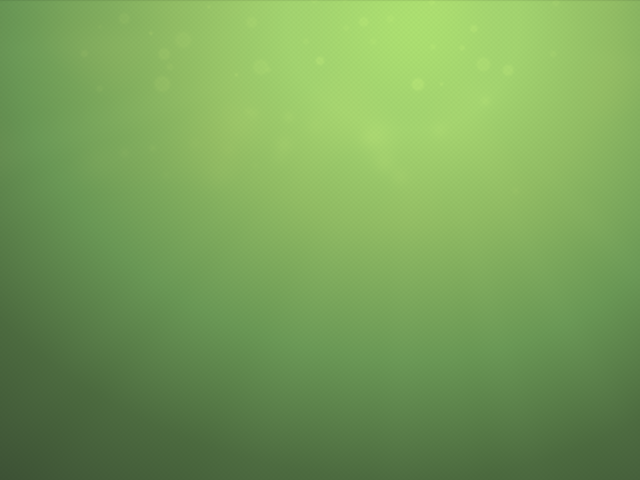
Give the GLSL for this background, as a Shadertoy shader.

```glsl
vec2 hash2(vec2 p) {
    p = vec2(dot(p, vec2(127.1, 311.7)), dot(p, vec2(269.5, 183.3)));
    return fract(sin(p) * 43758.5453);
}

float gradientNoise(vec2 p) {
    vec2 cell = floor(p), f = fract(p);
    vec2 u = f * f * f * (f * (f * 6.0 - 15.0) + 10.0);
    vec2 e = vec2(0.0, 1.0);
    float a = dot(hash2(cell) * 2.0 - 1.0, f);
    float b = dot(hash2(cell + e.yx) * 2.0 - 1.0, f - e.yx);
    float c = dot(hash2(cell + e.xy) * 2.0 - 1.0, f - e.xy);
    float d = dot(hash2(cell + e.yy) * 2.0 - 1.0, f - e.yy);
    return mix(mix(a, b, u.x), mix(c, d, u.x), u.y);
}

// Radial ramp from the lamp outwards
vec3 lampRamp(float r) {
    vec3 color = mix(vec3(0.67, 0.87, 0.44), vec3(0.635, 0.825, 0.435), smoothstep(0.0, 0.22, r));
    color = mix(color, vec3(0.565, 0.735, 0.39), clamp((r - 0.22) / 0.20, 0.0, 1.0));
    color = mix(color, vec3(0.415, 0.595, 0.335), clamp((r - 0.42) / 0.28, 0.0, 1.0));
    color = mix(color, vec3(0.30, 0.42, 0.25), clamp((r - 0.70) / 0.25, 0.0, 1.0));
    return mix(color, vec3(0.24, 0.32, 0.21), clamp((r - 0.95) / 0.25, 0.0, 1.0));
}

// Small discs and broad soft spots, denser towards the top
float floatingLights(vec2 p, float aspect, float pixel) {
    float light = 0.0;
    for (int i = 0; i < 56; i++) {
        vec2 place = hash2(vec2(float(i), 3.7));
        vec2 kind = hash2(vec2(float(i), 9.2));
        vec2 center = vec2(aspect * mix(0.12, 0.88, place.x), 1.0 - 0.40 * pow(place.y, 1.5));
        float radius = mix(0.003, 0.02, kind.x * kind.x);
        float d = length(p - center);
        float disc = 1.0 - smoothstep(radius * 0.75 - pixel, radius + pixel, d);
        float rim = exp(-pow((d - radius * 0.85) / (radius * 0.2 + pixel), 2.0));
        float blur = exp(-d * d / (radius * radius * 5.0));
        float crisp = disc * 0.7 + rim * 0.2;
        light += mix(0.25, 0.75, kind.y * kind.y) * mix(crisp, blur * 0.4, step(0.6, place.y));
    }
    return light;
}

void mainImage(out vec4 fragColor, in vec2 fragCoord) {
    float pixel = 1.0 / iResolution.y;
    float aspect = iResolution.x * pixel;
    vec2 p = fragCoord * pixel;

    // The glow reaches further to the left than to the right
    vec2 fromLamp = p - vec2(0.645 * aspect, 0.95);
    fromLamp.x *= mix(0.84, 1.0, smoothstep(-0.25, 0.25, fromLamp.x));
    float r = length(fromLamp);
    vec3 color = lampRamp(r);

    // Faint rays
    float angle = atan(fromLamp.x, -fromLamp.y);
    color += 0.012 * gradientNoise(vec2(angle * 9.0, 2.3)) * smoothstep(0.2, 0.7, r);

    // Warm haze and lights
    float haze = max(gradientNoise(p * 5.0 + 4.0), 0.0) * smoothstep(0.45, 0.65, p.y);
    color += vec3(0.045, 0.02, 0.005) * haze;
    color += vec3(0.08, 0.06, 0.03) * floatingLights(p, aspect, pixel);

    // Fine weave of two crossing diagonal threads
    vec2 weave = sin(vec2(p.x + p.y, p.x - p.y) * 6.2832 * 96.0);
    color *= 1.0 + 0.009 * (weave.x + weave.y);

    // Thin dark line along the top edge
    color *= 1.0 - 0.08 * smoothstep(0.996, 1.0, p.y);
    fragColor = vec4(color, 1.0);
}
```
